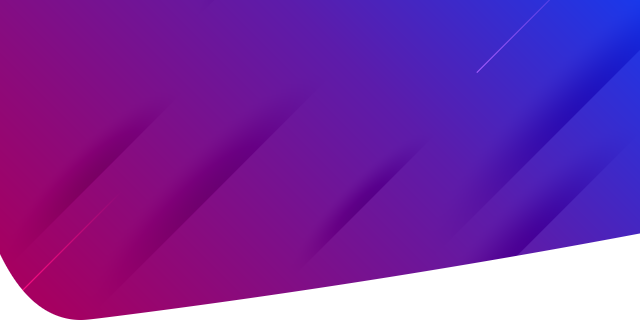
Write a Shadertoy shader that draws this background.

```glsl
// A diagonal magenta-to-blue panel with a curved lower edge on white.
// Soft one-sided folds and two thin fading lines run along the 45 degree axis.
// Coordinates: x 0..2, y 0..1; "along" = x + y, "across" = y - x.

const vec3 PAPER = vec3(1.0);
const vec3 MAGENTA = vec3(0.65, 0.0, 0.38);
const vec3 VIOLET = vec3(0.36, 0.11, 0.67);
const vec3 BLUE = vec3(0.10, 0.22, 0.92);
const vec3 GRADIENT_STOPS = vec3(0.2, 1.9, 3.0);

const vec3 FOLD_SHADE = vec3(0.08, 0.11, 0.08);
const int FOLD_COUNT = 6;
// Each fold: across position of its crisp edge, along centre, half length, depth
const vec4 FOLDS[FOLD_COUNT] = vec4[](
    vec4( 0.141, 0.74, 0.56, 0.16),
    vec4(-0.271, 1.05, 0.76, 0.20),
    vec4(-0.781, 1.50, 0.46, 0.12),
    vec4(-1.156, 2.45, 0.92, 0.22),
    vec4(-1.415, 1.92, 0.70, 0.20),
    vec4( 0.330, 2.05, 0.50, 0.10));

// Each line: across position, along start, along end
const vec3 PINK_LINE = vec3(0.022, 0.12, 0.78);
const vec3 LILAC_LINE = vec3(-0.717, 2.263, 2.95);
const vec3 PINK = vec3(1.0, 0.06, 0.52);
const vec3 LILAC = vec3(0.64, 0.36, 1.0);
const float LINE_HALF_WIDTH = 0.0019;

const float CORNER_X = 0.2526;    // lowest point of the panel
const float CORNER_BLEND = 0.015; // rounding where the two curves meet

// Height of the panel's lower boundary
float lowerEdge(float x) {
    float d = x - CORNER_X;
    float d2 = d * d;
    if (d < 0.0) return d2 * (2.38 + 13.3 * d2);
    float rounding = CORNER_BLEND * (1.0 - exp(-d / CORNER_BLEND));
    return 0.123 * (d - rounding) + 0.0188 * d2;
}

vec3 diagonalGradient(float along) {
    float warm = clamp((along - GRADIENT_STOPS.x) / (GRADIENT_STOPS.y - GRADIENT_STOPS.x), 0.0, 1.0);
    float cool = clamp((along - GRADIENT_STOPS.y) / (GRADIENT_STOPS.z - GRADIENT_STOPS.y), 0.0, 1.0);
    return mix(mix(MAGENTA, VIOLET, warm), BLUE, cool);
}

// Half-ellipse shadow that stops sharply at the fold's lower-right side
float foldShadow(vec2 axis, vec4 fold, float pixel) {
    float depth = axis.y - fold.x;
    vec2 q = vec2((axis.x - fold.y) / fold.z, depth / fold.w);
    return smoothstep(1.0, 0.0, length(q)) * smoothstep(-pixel, pixel, depth);
}

// Thin stroke, brightest at its start and fading towards its end
float fadingLine(vec2 axis, vec3 line, float pixel) {
    float dist = abs(axis.y - line.x) * 0.7071;
    float stroke = clamp(0.5 + (LINE_HALF_WIDTH - dist) / pixel, 0.0, 1.0);
    float fade = clamp((line.z - axis.x) / (line.z - line.y), 0.0, 1.0);
    return stroke * fade * smoothstep(-pixel, pixel, axis.x - line.y);
}

void mainImage(out vec4 fragColor, in vec2 fragCoord) {
    vec2 p = fragCoord / iResolution.xy * vec2(2.0, 1.0);
    float pixel = 1.0 / iResolution.y;
    vec2 axis = vec2(p.x + p.y, p.y - p.x);

    // Panel colour and folds
    vec3 color = diagonalGradient(axis.x);
    for (int i = 0; i < FOLD_COUNT; i++)
        color -= FOLD_SHADE * foldShadow(axis, FOLDS[i], pixel);
    color = max(color, 0.0);

    // Accent lines
    color = mix(color, PINK, fadingLine(axis, PINK_LINE, pixel));
    color = mix(color, LILAC, fadingLine(axis, LILAC_LINE, pixel));

    // Curved cut-out, with the height gap scaled to a true distance
    float slope = (lowerEdge(p.x + pixel) - lowerEdge(p.x - pixel)) / (2.0 * pixel);
    float inside = (p.y - lowerEdge(p.x)) / sqrt(1.0 + slope * slope);
    color = mix(PAPER, color, clamp(0.5 + inside / pixel, 0.0, 1.0));

    fragColor = vec4(color, 1.0);
}
```
